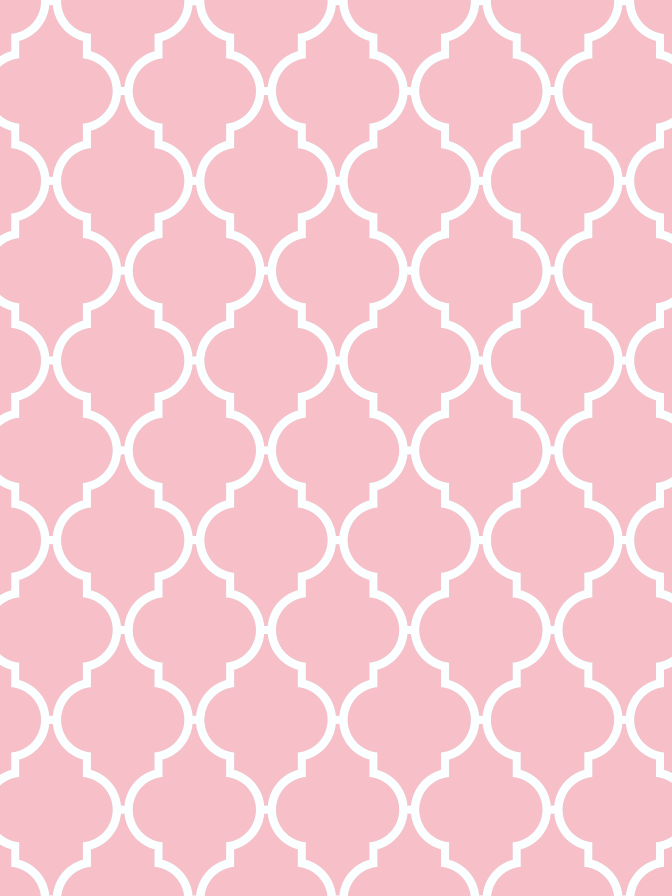
Reproduce this pattern procedurally as a WebGL 1 fragment shader.

```glsl
precision highp float;
// Moroccan quatrefoil trellis: white linked outlines on flat pink, in half-drop rows.

uniform vec2 u_resolution;

// CELL and ORIGIN are in canvas widths; the other lengths are in cell widths.
#define CELL 0.2132
#define ORIGIN vec2(0.5024, 0.6632)
#define PITCH vec2(1.0, 1.254)
#define LOBE_OFFSET 0.201
#define LOBE_RADIUS 0.2585
#define LINE_WIDTH 0.0594
#define STEP_WIDTH 0.056
#define BRIDGE_WIDTH 0.057
#define PINK vec3(0.97, 0.75, 0.78)
#define WHITE vec3(0.99, 1.0, 1.0)
#define EDGE_TINT vec3(0.24, 0.0, 0.0)

// Signed distance to the outline of the nearest cell of one lattice.
float outlineDistance(vec2 p) {
    // Fold into one quadrant of the cell.
    vec2 q = abs(mod(p + 0.5 * PITCH, PITCH) - 0.5 * PITCH);

    // Side lobe: a ring cut off at the inner face of the step.
    float ring = abs(length(q - vec2(LOBE_OFFSET, 0.0)) - LOBE_RADIUS) - 0.5 * LINE_WIDTH;
    float lobe = max(ring, 0.25 - 0.5 * STEP_WIDTH - q.x);

    // Upright step, running just past the midpoint to meet the next row.
    float stepSide = abs(q.x - 0.25) - 0.5 * STEP_WIDTH;
    float stepEnds = max(LOBE_RADIUS - q.y, q.y - 0.25 * PITCH.y - 0.01);

    // Short bridge joining lobes of neighbouring cells.
    float bridge = max(q.y - 0.5 * BRIDGE_WIDTH, LOBE_OFFSET + LOBE_RADIUS - q.x);

    return min(min(lobe, max(stepSide, stepEnds)), bridge);
}

void main() {
    vec2 p = (gl_FragCoord.xy / u_resolution.x - ORIGIN) / CELL;
    float pixel = 1.0 / (u_resolution.x * CELL);

    // Two lattices, offset by half a cell both ways.
    float d = min(outlineDistance(p), outlineDistance(p + 0.5 * PITCH));
    float cover = clamp(0.5 - d / pixel, 0.0, 1.0);

    // Smoothed edge, slightly muted on its pink side.
    vec3 color = mix(PINK, WHITE, cover);
    color -= EDGE_TINT * cover * (1.0 - cover) * (1.0 - cover);
    gl_FragColor = vec4(color, 1.0);
}
```
